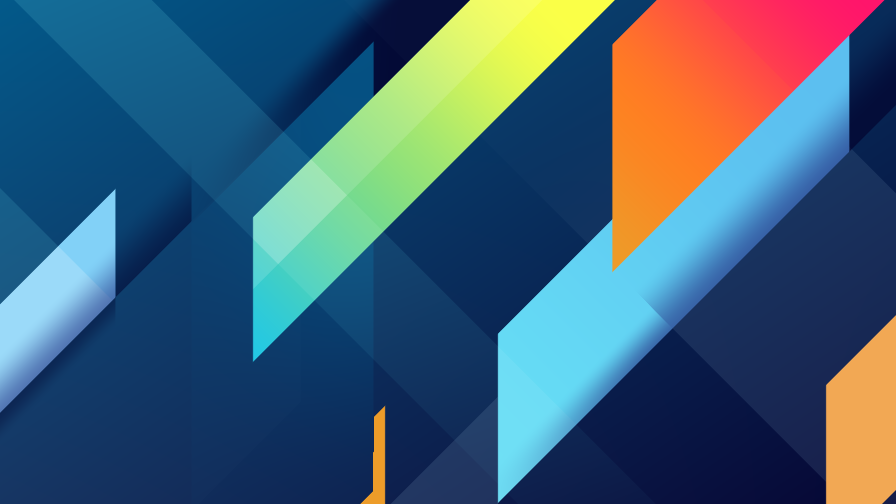
This background is drawn by a WebGL 1 fragment shader. Its source:

```glsl
precision highp float;
uniform vec2 u_resolution;

// Backdrop corners and overlays
const vec3 TOP_LEFT = vec3(0.01, 0.35, 0.54);
const vec3 TOP_RIGHT = vec3(0.03, 0.17, 0.35);
const vec3 LOW_LEFT = vec3(0.08, 0.20, 0.38);
const vec3 LOW_RIGHT = vec3(0.02, 0.02, 0.20);
const vec3 NAVY = vec3(0.01, 0.02, 0.19);
const vec3 TEAL = vec3(0.30, 0.70, 0.80);
const vec3 PANEL_BLUE = vec3(0.02, 0.34, 0.54);
const vec3 HAZE = vec3(0.42, 0.55, 0.68);
const vec3 VIOLET = vec3(0.16, 0.24, 0.55);
const vec3 WHITE = vec3(1.0);

// Bar colours
const vec3 CYAN = vec3(0.12, 0.78, 0.91);
const vec3 GREEN = vec3(0.52, 0.87, 0.50);
const vec3 YELLOW = vec3(0.98, 1.00, 0.28);
const vec3 AMBER = vec3(0.93, 0.61, 0.16);
const vec3 ORANGE = vec3(1.00, 0.50, 0.13);
const vec3 PINK = vec3(1.00, 0.08, 0.42);
const vec3 ICE = vec3(0.51, 0.82, 0.97);
const vec3 AQUA = vec3(0.40, 0.87, 0.96);
const vec3 SKY = vec3(0.36, 0.75, 0.94);
const vec3 APRICOT = vec3(0.95, 0.66, 0.33);

// Limits of the bars along the rising coordinate
const vec2 ICE_SPAN = vec2(0.604, 0.819);
const vec2 GREEN_SPAN = vec2(0.933, 1.220);
const vec2 RED_SPAN = vec2(1.303, 1.755);
const vec2 AQUA_SPAN = vec2(1.650, 1.986);
const vec2 APRICOT_SPAN = vec2(2.403, 2.750);

// Limits of the falling strips, and upright edges
const vec2 TEAL_STRIP = vec2(0.028, 0.301);
const vec2 HAZE_STRIP = vec2(0.683, 1.394);
const float CORNER_EDGE = -0.373;
const float ICE_RIGHT = 0.229;
const float PANEL_RIGHT = 0.741;
const vec2 AQUA_SIDES = vec2(0.988, 1.685);

// Antialiased steps
float above(float edge, float v) {
  return clamp((v - edge) * u_resolution.y / 1.3 + 0.5, 0.0, 1.0);
}

float below(float edge, float v) {
  return 1.0 - above(edge, v);
}

float within(vec2 span, float v) {
  return above(span.x, v) * below(span.y, v);
}

void main() {
  vec2 p = gl_FragCoord.xy / u_resolution.y;
  float rise = p.x + 1.0 - p.y;  // constant along rising lines
  float fall = p.x - 1.0 + p.y;  // constant along falling lines
  float across = gl_FragCoord.x / u_resolution.x;

  // Backdrop gradient
  vec3 col = mix(mix(LOW_LEFT, LOW_RIGHT, across),
                 mix(TOP_LEFT, TOP_RIGHT, across), p.y);

  // Faint facet in the lower left
  float facet = below(0.597, p.x) * within(vec2(0.819, 1.394), rise);
  col = mix(col, HAZE, 0.025 * facet);

  // Dark diagonal gap and the raised panel beside it
  float beyond = above(0.824, rise) * below(PANEL_RIGHT, p.x);
  float gap = smoothstep(0.70, 0.80, rise) * below(GREEN_SPAN.x, rise);
  gap *= (1.0 - beyond) * smoothstep(0.36, 0.80, p.x);
  col = mix(col, NAVY, 0.92 * gap);
  float fade = smoothstep(0.0, 0.75, p.y) * smoothstep(0.30, 0.72, p.x);
  col = mix(col, PANEL_BLUE, beyond * above(0.380, p.x) * (0.06 + 0.65 * fade));

  // Translucent falling strips
  float strip = within(TEAL_STRIP, fall);
  float corner = below(CORNER_EDGE, fall);
  col = mix(col, TEAL, strip * mix(0.04, 0.23, p.y));
  col = mix(col, TEAL, 0.20 * corner * below(ICE_SPAN.x, rise));
  float haze = mix(0.03, 0.17, smoothstep(1.3, 2.0, rise));
  col = mix(col, HAZE, haze * within(HAZE_STRIP, fall));
  col = mix(col, HAZE, 0.22 * above(1.775, rise) * below(AQUA_SIDES.x, p.x));

  // Shadows past the ends of the pale bars
  float tail = within(vec2(ICE_RIGHT, 0.380), p.x) * within(ICE_SPAN, rise);
  col = mix(col, NAVY, 0.55 * tail * smoothstep(0.68, 0.83, rise));
  float drop = above(AQUA_SIDES.y, p.x) * within(AQUA_SPAN, rise);
  col = mix(col, NAVY, 0.75 * drop * smoothstep(1.78, 1.95, rise));
  float under = above(ICE_SPAN.y, rise) * below(ICE_RIGHT, p.x);
  col = mix(col, NAVY, 0.40 * under * (1.0 - smoothstep(0.819, 0.88, rise)));

  // Pale bar at the left
  vec3 ice = mix(ICE, WHITE, 0.20 * corner);
  ice = mix(ice, VIOLET, 0.65 * smoothstep(0.70, 0.83, rise));
  col = mix(col, ice, within(ICE_SPAN, rise) * below(ICE_RIGHT, p.x));

  // Long aqua bar
  vec3 aqua = mix(AQUA, SKY, smoothstep(0.0, 1.5, fall));
  aqua = mix(aqua, WHITE, 0.06 * below(TEAL_STRIP.y, fall));
  float start = mix(1.90, 1.83, above(HAZE_STRIP.x, fall));
  float shade = smoothstep(start, 2.0, rise) * smoothstep(-0.1, 0.65, fall);
  aqua = mix(aqua, VIOLET, 0.75 * shade);
  col = mix(col, aqua, within(AQUA_SPAN, rise) * within(AQUA_SIDES, p.x));

  // Green bar with a glossy upper half
  vec3 green = mix(CYAN, GREEN, smoothstep(-0.30, 0.50, fall));
  green = mix(green, YELLOW, smoothstep(0.30, 1.10, fall));
  float gloss = below(1.076, rise) * mix(0.14, 0.24, strip);
  green = mix(green, WHITE, gloss + 0.07 * strip);
  col = mix(col, green, within(GREEN_SPAN, rise) * above(0.502, p.x));

  // Orange to pink bar
  vec3 red = mix(AMBER, ORANGE, smoothstep(0.65, 1.10, fall));
  red = mix(red, PINK, smoothstep(1.00, 1.75, fall));
  red = mix(red, PINK, 0.12 * above(HAZE_STRIP.y, fall));
  col = mix(col, red, within(RED_SPAN, rise) * above(1.215, p.x));

  // Apricot bar and small amber sliver
  col = mix(col, APRICOT, within(APRICOT_SPAN, rise) * above(1.639, p.x));
  float tip = mix(1.715, 1.569, above(PANEL_RIGHT, p.x));
  col = mix(col, AMBER, above(tip, rise) * within(vec2(0.70, 0.764), p.x));

  gl_FragColor = vec4(col, 1.0);
}
```
